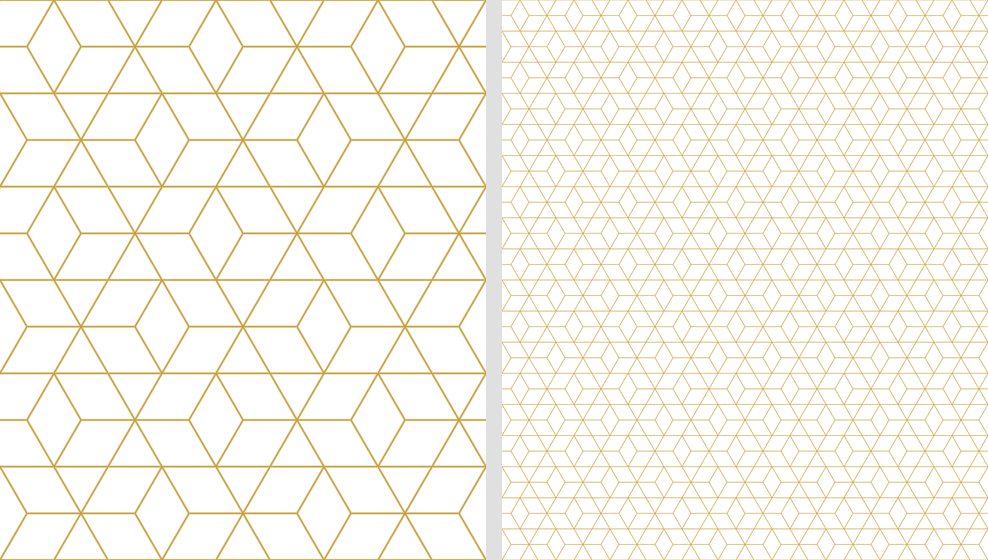
Left, the tile; right, the same tile 3 across and 3 down.
This pattern is drawn by a WebGL 1 fragment shader. Its source:

```glsl
precision highp float;

uniform vec2 u_resolution;

// Lengths are in units of half a diamond's width.
const vec2 REPEATS = vec2(3.0, 3.0);
const float PERIOD = 6.0;             // width of one repeat
const float HALF_ROW = 64.0 / 37.0;   // half the height of a row
const float ROW_SHIFT = 2.0;          // sideways shift of every other row
const float LINE_WIDTH = 0.061;
const float EDGE_SOFTNESS = 1.0;      // in pixels
const vec3 PAPER = vec3(1.0);
const vec3 GOLD = vec3(0.75, 0.59, 0.16);

float segmentDistance(vec2 p, vec2 a, vec2 b) {
  vec2 ab = b - a;
  float t = clamp(dot(p - a, ab) / dot(ab, ab), 0.0, 1.0);
  return length(p - a - ab * t);
}

// Distance to the nearest line of the diamond and star lattice.
float latticeDistance(vec2 p) {
  float row = floor(p.y / (2.0 * HALF_ROW));
  p.x -= ROW_SHIFT * mod(row, 2.0);

  // Fold each cell into one quadrant, with the diamond's centre at zero.
  vec2 q;
  q.x = abs(mod(p.x + 0.5 * PERIOD, PERIOD) - 0.5 * PERIOD);
  q.y = abs(p.y - (2.0 * row + 1.0) * HALF_ROW);

  vec2 diamondTop = vec2(0.0, HALF_ROW);
  vec2 diamondSide = vec2(1.0, 0.0);
  vec2 starCentre = vec2(0.5 * PERIOD, 0.0);
  vec2 starTip = vec2(0.5 * PERIOD - 1.0, HALF_ROW);

  float d = HALF_ROW - q.y;           // full-width row border
  d = min(d, segmentDistance(q, diamondTop, diamondSide));
  d = min(d, segmentDistance(q, diamondSide, starCentre));
  return min(d, segmentDistance(q, starCentre, starTip));
}

void main() {
  vec2 uv = gl_FragCoord.xy / u_resolution;
  vec2 span = REPEATS * vec2(PERIOD, 4.0 * HALF_ROW);
  float softness = EDGE_SOFTNESS * span.x / u_resolution.x;

  float edge = latticeDistance(uv * span) - 0.5 * LINE_WIDTH;
  float ink = 1.0 - smoothstep(-softness, softness, edge);
  gl_FragColor = vec4(mix(PAPER, GOLD, ink), 1.0);
}
```
